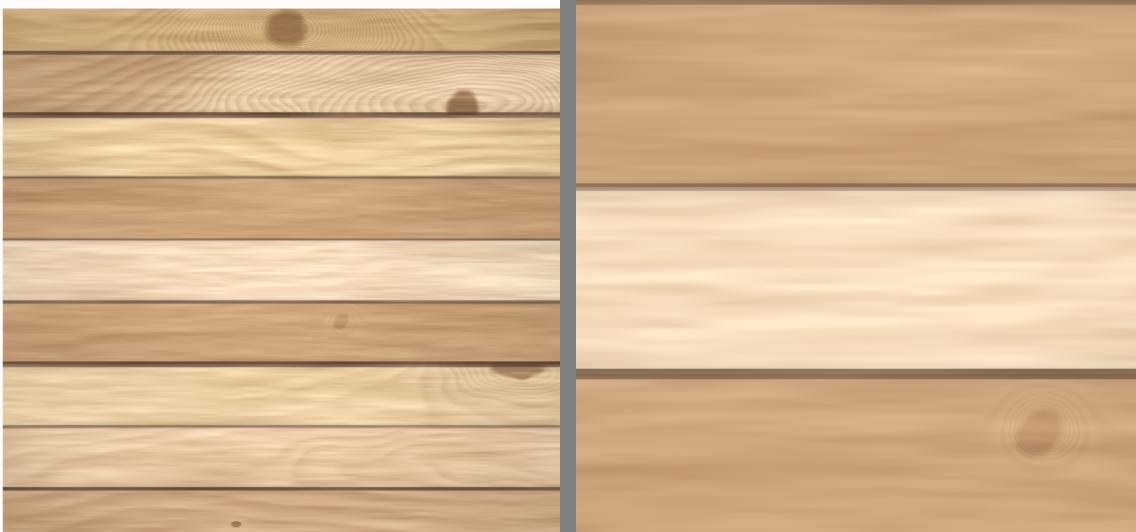
Left, the full canvas; right, a detail of the centre.
Give the GLSL for this texture, as a Shadertoy shader.

```glsl
const float PLANKS_PER_HEIGHT = 8.54;
const float PLANK_OFFSET = 0.308;
const float CANVAS_LENGTH = 9.0;   // canvas width in plank heights
const vec2 MARGIN = vec2(0.005, 0.984);
const vec3 WHITE = vec3(1.0, 0.99, 0.99);
const vec3 GAP_DARK = vec3(0.33, 0.25, 0.19);
const vec3 KNOT_BROWN = vec3(0.56, 0.40, 0.26);
const vec3 HEARTWOOD = vec3(0.74, 0.58, 0.43);

// Base colour and strength of the ring figure, bottom plank first
const vec4 PLANKS[9] = vec4[9](
    vec4(0.83, 0.68, 0.52, 0.55), vec4(0.91, 0.78, 0.63, 0.40),
    vec4(0.90, 0.79, 0.62, 0.35), vec4(0.78, 0.62, 0.46, 0.22),
    vec4(0.92, 0.83, 0.70, 0.18), vec4(0.78, 0.62, 0.46, 0.22),
    vec4(0.91, 0.79, 0.61, 0.60), vec4(0.90, 0.79, 0.64, 0.65),
    vec4(0.83, 0.69, 0.50, 0.50));

// Half width and darkness of the gap below each plank
const vec2 GAPS[10] = vec2[10](
    vec2(0.0), vec2(0.028, 0.88), vec2(0.024, 0.50), vec2(0.046, 0.85),
    vec2(0.028, 0.65), vec2(0.020, 0.48), vec2(0.024, 0.52),
    vec2(0.046, 0.85), vec2(0.030, 0.70), vec2(0.0));

// Ring centre, horizontal squash and reach
const int KNOT_COUNT = 6;
const vec4 KNOTS[KNOT_COUNT] = vec4[KNOT_COUNT](
    vec4(4.60, 8.38, 0.55, 0.75), vec4(7.44, 7.13, 0.32, 1.30),
    vec4(8.38, 2.93, 0.45, 0.70), vec4(9.40, 1.36, 0.12, 1.20),
    vec4(5.50, 3.70, 0.90, 0.15), vec4(3.80, 0.43, 0.50, 0.10));

// Core radius, horizontal squash and darkness
const vec3 CORES[KNOT_COUNT] = vec3[KNOT_COUNT](
    vec3(0.32, 0.85, 0.75), vec3(0.27, 1.00, 0.80), vec3(0.17, 0.32, 0.65),
    vec3(0.01, 1.00, 0.00), vec3(0.15, 1.00, 0.35), vec3(0.05, 0.50, 0.70));

float hash(vec2 p) {
    vec3 q = fract(p.xyx * 0.1031);
    q += dot(q, q.yzx + 33.33);
    return fract((q.x + q.y) * q.z);
}

float noise(vec2 p) {
    vec2 i = floor(p), f = fract(p);
    f = f * f * (3.0 - 2.0 * f);
    vec2 e = vec2(0.0, 1.0);
    return mix(mix(hash(i), hash(i + e.yx), f.x),
               mix(hash(i + e.xy), hash(i + e.yy), f.x), f.y);
}

// Long fibres at three scales, centred on zero
float fibres(vec2 p, float seed) {
    float broad = noise(vec2(0.5 * p.x, 7.0 * p.y) + seed);
    float medium = noise(vec2(1.1 * p.x, 17.0 * p.y) + seed + 31.0);
    float fine = noise(vec2(2.8 * p.x, 34.0 * p.y) + seed + 67.0);
    return 0.40 * broad + 0.36 * medium + 0.24 * fine - 0.5;
}

// Growth ring coordinate, bent around the knots of one plank
float ringField(vec2 p, float row, float seed) {
    float field = 3.6 * p.y + 2.4 * noise(vec2(0.4 * p.x, 1.3 * p.y) + seed);
    float wobble = 0.16 * (noise(vec2(1.3 * p.x, 3.0 * p.y) + seed) - 0.5);
    for (int i = 0; i < KNOT_COUNT; i++) {
        vec4 knot = KNOTS[i];
        if (floor(knot.y) != row) continue;
        float d = length((p - knot.xy) * vec2(knot.z, 1.0)) + wobble;
        field = mix(field, 5.5 * d, exp(-pow(d / knot.w, 2.0)));
    }
    return field;
}

float knotCore(vec2 p, float row) {
    float core = 0.0;
    for (int i = 0; i < KNOT_COUNT; i++) {
        vec2 q = p - KNOTS[i].xy;
        if (floor(KNOTS[i].y) != row) continue;
        float d = length(q * vec2(CORES[i].y, 1.0)) + 0.08 * (noise(5.0 * p) - 0.5);
        float disc = 1.0 - smoothstep(0.65 * CORES[i].x, 1.1 * CORES[i].x, d);
        core = max(core, CORES[i].z * disc);
    }
    return core;
}

vec3 plankColor(vec2 p, float row) {
    float seed = 17.3 * row + 5.0;
    vec4 plank = PLANKS[int(row)];
    float streak = fibres(p, seed);
    float ring = fract(ringField(p, row, seed));
    // Each ring darkens slowly, then ends in a soft edge
    float figure = 0.5 - smoothstep(0.1, 0.75, ring) + smoothstep(0.75, 1.0, ring);
    float patches = noise(vec2(0.6 * p.x, 1.5 * p.y) + seed + 90.0) - 0.5;
    float heart = row == 7.0 ? 1.0 - smoothstep(2.0, 4.2, p.x - 1.2 * (p.y - 7.5)) : 0.0;
    vec3 color = mix(plank.rgb, HEARTWOOD, 0.8 * heart);
    float tone = 0.85 * streak + 0.45 * plank.a * figure + 0.2 * patches;
    color *= 1.0 + tone * vec3(0.24, 0.32, 0.42);
    return mix(color, KNOT_BROWN * (1.0 + 0.5 * streak), knotCore(p, row));
}

void mainImage(out vec4 fragColor, in vec2 fragCoord) {
    vec2 uv = fragCoord / iResolution.xy;
    vec2 pixel = 1.0 / iResolution.xy;
    vec2 p = vec2(uv.x * CANVAS_LENGTH, uv.y * PLANKS_PER_HEIGHT + PLANK_OFFSET);
    vec3 color = plankColor(p, floor(p.y));

    // Gaps, darker along the upper edge and uneven along their length
    float seam = floor(p.y + 0.5);
    vec2 gap = GAPS[int(seam)];
    float offset = p.y - seam;
    float soft = PLANKS_PER_HEIGHT * pixel.y;
    float cover = 1.0 - smoothstep(gap.x - soft, gap.x + soft, abs(offset));
    float wear = 0.8 + 0.3 * noise(vec2(0.9 * p.x, 9.0 * seam));
    float depth = gap.y * wear * mix(0.75, 1.05, smoothstep(-gap.x, gap.x, offset));
    color *= 1.0 - 0.12 * exp(-abs(offset) * 22.0);
    color = mix(color, GAP_DARK, cover * min(depth, 1.0));

    // Darker corners and white margin
    vec2 centred = uv - 0.5;
    color *= 1.03 - 0.26 * dot(centred, centred);
    float inside = smoothstep(-pixel.x, pixel.x, uv.x - MARGIN.x)
                 * smoothstep(-pixel.y, pixel.y, MARGIN.y - uv.y);
    fragColor = vec4(mix(WHITE, color, inside), 1.0);
}
```
